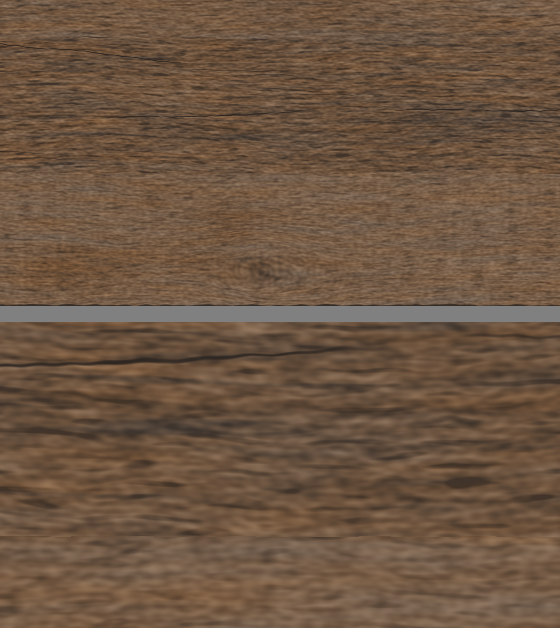
Top, the full canvas; bottom, a detail of the centre.
This texture is drawn by a WebGL 1 fragment shader. Its source:

```glsl
precision highp float;
// Weathered brown oak boards with horizontal grain, dark cracks and a knot.
uniform vec2 u_resolution;

const vec3 DARK = vec3(0.255, 0.205, 0.165);
const vec3 MIDDLE = vec3(0.420, 0.326, 0.246);
const vec3 LIGHT = vec3(0.575, 0.468, 0.370);
const vec3 COOL_TINT = vec3(0.955, 1.01, 1.10);
const vec3 WARM_TINT = vec3(1.07, 0.985, 0.87);
const vec3 CRACK_COLOR = vec3(0.150, 0.130, 0.120);
const vec2 KNOT = vec2(0.86, 0.115);

vec2 gradient(vec2 cell) {
  float h = fract(sin(dot(cell, vec2(127.1, 311.7))) * 43758.5);
  return vec2(cos(h * 6.2832), sin(h * 6.2832));
}

// Gradient noise, roughly -1 to 1
float noise(vec2 p) {
  vec2 i = floor(p), f = p - i;
  vec2 u = f * f * f * (f * (f * 6.0 - 15.0) + 10.0);
  vec2 e = vec2(1.0, 0.0);
  float low = mix(dot(gradient(i), f), dot(gradient(i + e), f - e), u.x);
  float high = mix(dot(gradient(i + e.yx), f - e.yx),
                   dot(gradient(i + e.xx), f - e.xx), u.x);
  return 1.4 * mix(low, high, u.y);
}

float fbm(vec2 p) {
  float sum = 0.0, amp = 0.6;
  for (int i = 0; i < 4; i++) {
    sum += amp * noise(p);
    p = p * 2.03 + vec2(17.3, 9.1);
    amp *= 0.55;
  }
  return sum;
}

// Soft elliptical patch with a ragged outline
float stain(vec2 p, vec2 center, vec2 size) {
  vec2 d = (p - center) / size;
  return exp(-dot(d, d)) * (1.0 + 0.7 * fbm(p * vec2(7.0, 40.0)));
}

// Thin wavering split that starts at a point and runs to the right
float crack(vec2 p, vec2 start, float span, float slope, float width) {
  float along = (p.x - start.x) / span;
  float wave = 0.008 * noise(vec2(p.x * 5.0, start.y * 91.0))
             + 0.003 * noise(vec2(p.x * 28.0, start.y * 57.0));
  float dist = abs(p.y - start.y - slope * (p.x - start.x) - wave);
  float open = width * (0.75 + 0.9 * noise(vec2(p.x * 14.0, start.x * 33.0)));
  float ends = smoothstep(0.0, 0.12, along) * smoothstep(1.0, 0.8, along);
  return ends * (1.0 - smoothstep(open * 0.3, open + 0.002, dist));
}

// Small splits scattered over the rough board
float scatteredCracks(vec2 p) {
  float sum = 0.0;
  for (int i = 0; i < 14; i++) {
    float n = float(i);
    vec2 start = vec2(fract(n * 0.618) * 1.7 - 0.1, 0.47 + 0.43 * fract(n * 0.381 + 0.13));
    float span = 0.10 + 0.22 * fract(n * 0.731);
    sum = max(sum, crack(p, start, span, 0.08 * (fract(n * 0.47) - 0.6), 0.0008));
  }
  return sum;
}

// Grain coordinates: lines drift slowly and part around the knot
vec2 grainFlow(vec2 p, float seed) {
  vec2 d = p - KNOT;
  float bulge = 0.65 * exp(-dot(d * vec2(5.0, 9.0), d * vec2(5.0, 9.0)));
  float drift = 0.022 * noise(p * vec2(1.4, 2.0) + seed)
              + 0.003 * noise(p * vec2(6.0, 9.0) + seed);
  return vec2(p.x, p.y - d.y * bulge + drift) + vec2(seed * 3.7, seed);
}

void main() {
  vec2 p = gl_FragCoord.xy / u_resolution.y;

  // Boards: smooth at the bottom, rough in the middle, plain at the top
  float edge = 0.003 * noise(vec2(p.x * 9.0, 2.0));
  float smoothBoard = 1.0 - smoothstep(0.428, 0.438, p.y + edge);
  float topBoard = smoothstep(0.862, 0.880, p.y + edge * 2.0);
  float rough = 1.0 - smoothBoard - 0.5 * topBoard;
  vec2 g = grainFlow(p, 5.0 * step(0.433, p.y + edge));

  // Grain from broad streaks down to fine dashes
  float broad = fbm(g * vec2(1.5, 15.0));
  float streak = noise(g * vec2(3.0, 58.0)) + 0.9 * noise(g * vec2(7.0, 105.0));
  float fiber = noise(g * vec2(22.0, 128.0) + 31.0);
  float speck = noise(g * vec2(65.0, 155.0) + 7.0);
  float pores = smoothstep(0.15, 0.60, noise(g * vec2(17.0, 115.0) + 63.0));
  float veins = smoothstep(0.30, 0.70, noise(g * vec2(3.5, 72.0) + 87.0)) * rough;
  float sawMarks = noise(vec2(p.x * 65.0, p.y * 5.0)) * smoothBoard;

  float tone = 0.52 + 0.14 * smoothBoard + 0.08 * topBoard;
  tone += broad * mix(0.08, 0.15, rough) + streak * mix(0.08, 0.14, rough);
  tone += fiber * mix(0.23, 0.33, rough) + 0.22 * speck + 0.04 * sawMarks;
  tone -= pores * mix(0.22, 0.32, rough) + 0.20 * veins;

  // Stains and shadowed heartwood
  float coolStain = stain(p, vec2(1.58, 0.60), vec2(0.28, 0.045))
                  + 0.6 * stain(p, vec2(0.55, 0.60 - 0.2 * (p.x - 0.55)), vec2(0.42, 0.025))
                  + 0.5 * stain(p, vec2(1.20, 0.87), vec2(0.32, 0.030));
  float warmStain = stain(p, vec2(0.22, 0.12), vec2(0.19, 0.080))
                  + 0.7 * stain(p, vec2(0.73, 0.28), vec2(0.11, 0.100))
                  + 0.6 * stain(p, vec2(0.60, 0.15), vec2(0.35, 0.030));
  tone -= 0.17 * coolStain + 0.18 * warmStain;

  // Knot: uneven rings around a dark heart
  vec2 d = (p - KNOT) * vec2(0.75, 1.15);
  float radius = length(d) + 0.018 * noise(p * 16.0);
  float rings = noise(vec2(radius * 85.0, 3.0 + 0.8 * d.x / (radius + 0.03)));
  tone += 0.32 * rings * exp(-radius * radius * 220.0);
  tone -= 0.30 * exp(-radius * radius * 900.0);

  // Colour: tone ramp tinted by warm and grey streaks
  tone = clamp(tone, 0.0, 1.0);
  vec3 wood = mix(DARK, MIDDLE, min(tone * 2.0, 1.0));
  wood = mix(wood, LIGHT, max(tone * 2.0 - 1.0, 0.0));
  float warmth = 0.42 + 0.7 * fbm(g * vec2(3.0, 30.0) + 41.0) + 0.15 * rough;
  warmth += 0.4 * warmStain - 0.5 * coolStain - 0.3 * veins;
  wood *= mix(COOL_TINT, WARM_TINT, clamp(warmth, 0.0, 1.0));

  // Splits and the broken dark lower joint
  float split = 0.6 * scatteredCracks(p);
  split = max(split, crack(p, vec2(-0.15, 0.872), 0.85, -0.10, 0.0010));
  split = max(split, crack(p, vec2(0.32, 0.612), 0.75, 0.035, 0.0018));
  split = max(split, crack(p, vec2(1.25, 0.645), 0.75, -0.01, 0.0014));
  float joint = 1.0 - smoothstep(0.001, 0.006, p.y + 0.005 * noise(vec2(p.x * 24.0, 8.3)));
  wood = mix(wood, CRACK_COLOR, 0.8 * max(split, joint));
  gl_FragColor = vec4(wood, 1.0);
}
```
